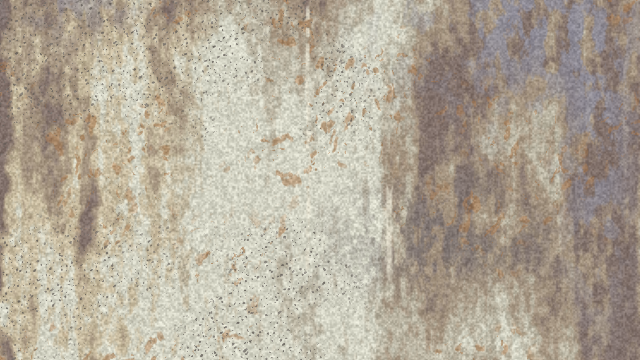
Write a Shadertoy shader that draws this texture.

```glsl
// Weathered painted steel: pale streaked paint over brown rust, with pits, stains and drips.

const vec3 PALE  = vec3(0.83, 0.83, 0.77);
const vec3 GREY  = vec3(0.71, 0.70, 0.65);
const vec3 CREAM = vec3(0.78, 0.73, 0.62);
const vec3 TAN   = vec3(0.65, 0.585, 0.505);
const vec3 BROWN = vec3(0.51, 0.445, 0.42);
const vec3 SLATE = vec3(0.56, 0.56, 0.62);
const vec3 SMOKE = vec3(0.49, 0.465, 0.46);
const vec3 OCHRE = vec3(0.66, 0.47, 0.30);
const vec3 PIT   = vec3(0.43, 0.41, 0.39);

float hash(vec2 p) {
    vec3 q = fract(p.xyx * 0.1031);
    q += dot(q, q.yzx + 33.33);
    return fract((q.x + q.y) * q.z);
}

float valueNoise(vec2 p) {
    vec2 cell = floor(p), f = fract(p);
    f = f * f * (3.0 - 2.0 * f);
    float low  = mix(hash(cell), hash(cell + vec2(1, 0)), f.x);
    float high = mix(hash(cell + vec2(0, 1)), hash(cell + vec2(1, 1)), f.x);
    return mix(low, high, f.y);
}

float fbm(vec2 p) {
    float sum = 0.0, amp = 0.52;
    for (int i = 0; i < 5; i++) {
        sum += amp * valueNoise(p);
        p = p * 2.03 + 17.3;
        amp *= 0.5;
    }
    return sum;
}

// Cellular scatter of soft dots with random sizes; most stay small.
float spots(vec2 p, float maxRadius) {
    vec2 cell = floor(p);
    float cover = 0.0;
    for (int y = -1; y <= 1; y++)
    for (int x = -1; x <= 1; x++) {
        vec2 id = cell + vec2(x, y);
        vec2 centre = id + vec2(hash(id), hash(id + 71.7));
        float size = hash(id + 29.1);
        float radius = maxRadius * (0.15 + 0.85 * size * size);
        cover = max(cover, 1.0 - smoothstep(radius * 0.45, radius, distance(p, centre)));
    }
    return cover;
}

float blob(vec2 p, vec2 centre, vec2 radius) {
    vec2 q = (p - centre) / radius;
    return exp(-dot(q, q));
}

// Broken vertical run of light paint.
float drip(vec2 p, float x, float bottom, float top, float width) {
    float wobble = 0.006 * (valueNoise(vec2(x * 40.0, p.y * 9.0)) - 0.5);
    float line = 1.0 - smoothstep(width * 0.3, width, abs(p.x - x - wobble));
    float span = smoothstep(bottom, bottom + 0.15, p.y) * (1.0 - smoothstep(top - 0.02, top, p.y));
    return line * span * smoothstep(0.25, 0.55, valueNoise(p * vec2(60.0, 45.0)));
}

// Broad layout of exposed rust across the sheet.
float rustLayout(vec2 p) {
    float edge = mix(0.97, 1.17, p.y);
    float w = 0.17 + 0.43 * smoothstep(edge - 0.06, edge + 0.12, p.x);
    w += 0.48 * (1.0 - smoothstep(0.005, 0.04, p.x));
    w += 0.34 * blob(p, vec2(0.15, 1.05), vec2(0.24, 0.17));
    w += 0.34 * blob(p, vec2(0.52, 1.05), vec2(0.09, 0.18));
    w += 0.34 * blob(p, vec2(0.85, 1.05), vec2(0.15, 0.20));
    w += 0.36 * blob(p, vec2(0.13, 0.66), vec2(0.045, 0.18));
    w += 0.40 * blob(p, vec2(0.24, 0.37), vec2(0.025, 0.23));
    w += 0.17 * blob(p, vec2(0.47, 0.66), vec2(0.035, 0.38));
    w += 0.16 * blob(p, vec2(0.10, 0.60), vec2(0.34, 0.60));
    w += 0.18 * blob(p, vec2(1.72, 0.30), vec2(0.11, 0.75));
    w += 0.16 * blob(p, vec2(1.22, 0.82), vec2(0.13, 0.25));
    w -= 0.31 * blob(p, vec2(1.36, 0.06), vec2(0.26, 0.17));
    w -= 0.16 * blob(p, vec2(1.45, 0.62), vec2(0.18, 0.13));
    return w;
}

void mainImage(out vec4 fragColor, in vec2 fragCoord) {
    vec2 p = fragCoord / iResolution.y;
    vec2 warp = vec2(fbm(p * 7.0), fbm(p * 6.0 + 40.0)) - 0.5;
    vec2 bent = p + warp * vec2(0.10, 0.22);

    // Layers of wear, from long streaks down to fine flakes
    float streak  = fbm(p * vec2(24.0, 1.8)) - 0.5;
    float threads = fbm(p * vec2(75.0, 5.0) + 9.0) - 0.5;
    float blotch  = fbm(p * vec2(13.0, 8.0) + 23.0) - 0.5;
    float flakes  = fbm(p * vec2(58.0, 36.0) + 51.0) - 0.5;
    float wear = rustLayout(bent) + 0.38 * streak + 0.22 * threads + 0.40 * blotch + 0.38 * flakes;

    // Paint thins to stain, then to bare rust
    float cool = smoothstep(0.40, 0.75, p.x + 0.3 * streak);
    vec3 stain = mix(CREAM, GREY, cool * 0.65);
    vec3 color = mix(PALE, stain, smoothstep(0.18, 0.36, wear));
    color = mix(color, TAN, smoothstep(0.36, 0.53, wear));
    color = mix(color, BROWN, smoothstep(0.53, 0.76, wear));

    // Slate patches and a smoky band
    float slateArea = blob(p, vec2(1.45, 0.95), vec2(0.30, 0.25))
                    + 0.8 * blob(p, vec2(1.66, 0.55), vec2(0.09, 0.40))
                    + 0.6 * blob(p, vec2(0.20, 1.02), vec2(0.20, 0.12));
    float slatePatch = smoothstep(0.46, 0.62, fbm(p * vec2(30.0, 17.0) + 80.0) + 0.06 * slateArea);
    color = mix(color, SLATE, 0.85 * min(slateArea, 1.0) * slatePatch);
    float smoke = blob(bent, vec2(1.25, 0.34), vec2(0.29, 0.11));
    color = mix(color, SMOKE, 0.65 * smoke * smoothstep(0.32, 0.58, blotch + flakes + 0.5));

    // Ochre blooms and dark pits
    float bloomArea = 0.7 * smoothstep(0.47, 0.65, fbm(p * 5.0 + 12.0))
                    + blob(p, vec2(0.64, 0.33), vec2(0.13, 0.06));
    float bloom = spots(p * vec2(27.0, 20.0) + warp * 4.0 + flakes * 0.8, 0.48);
    color = mix(color, OCHRE, 0.75 * bloom * min(bloomArea, 1.0));
    float pitArea = smoothstep(0.40, 0.62, fbm(p * 4.0 + 33.0)) * (1.0 - smoothstep(0.9, 1.2, p.x));
    color = mix(color, PIT, 0.75 * pitArea * spots(p * 72.0 + flakes, 0.36));

    // Light drips and sandy grain
    float drips = drip(p, 0.855, 0.05, 0.99, 0.008) + drip(p, 1.082, 0.12, 0.50, 0.012);
    color = mix(color, vec3(0.88, 0.86, 0.79), 0.75 * drips);
    float grain = valueNoise(p * 210.0) + 0.6 * valueNoise(p * 125.0 + 7.0) - 0.8;
    color += grain * mix(0.17, 0.12, smoothstep(0.3, 0.6, wear));
    fragColor = vec4(clamp(color, 0.0, 1.0), 1.0);
}
```
